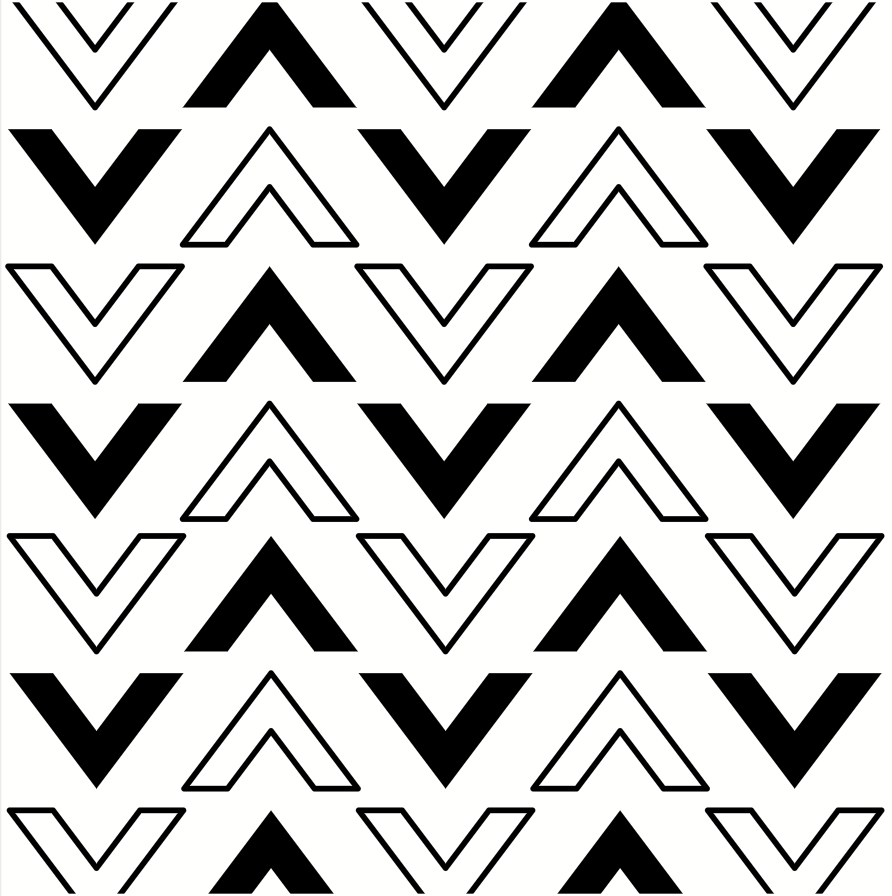
A Shadertoy shader for this pattern:

```glsl
// Alternating solid and outlined chevrons, black on white, in five columns and seven rows
#define COLUMNS 5
#define PITCH vec2(0.1948, 0.1531)      // spacing across and down
#define FIRST vec2(0.1061, -0.0089)     // centre and top of the first chevron, from the top left
#define CHEVRON vec2(0.0970, 0.1289)    // half width and height
#define STROKE 0.0032                   // half width of the outline
#define ROW_GAP 0.0117                  // space kept above each row
#define SEAM_Y 0.590                    // tile seam, measured from the top
#define SEAM_SHIFT vec2(-0.0016, 0.0053)
#define TRIM 0.0026                     // blank strip at top and bottom
#define INK vec3(0.0)
#define PAPER vec3(1.0, 1.0, 0.996)
#define EDGE_GREY vec3(0.92)

float segmentDistance(vec2 p, vec2 a, vec2 b) {
    vec2 pa = p - a, ba = b - a;
    return length(pa - ba * clamp(dot(pa, ba) / dot(ba, ba), 0.0, 1.0));
}

// Signed distance to a chevron whose tip is at zero and whose arms rise along +y
float chevronDistance(vec2 p) {
    p.x = abs(p.x);
    vec2 outer = CHEVRON;
    vec2 inner = vec2(0.5 * CHEVRON.x, CHEVRON.y);
    vec2 notch = vec2(0.0, 0.5 * CHEVRON.y);
    float d = segmentDistance(p, vec2(0.0), outer);
    d = min(d, segmentDistance(p, outer, inner));
    d = min(d, segmentDistance(p, inner, notch));
    float rise = p.y - p.x * CHEVRON.y / CHEVRON.x;
    bool inside = rise > 0.0 && rise < notch.y && p.y < CHEVRON.y;
    return inside ? -d : d;
}

float coverage(float d, float pixel) {
    return 1.0 - smoothstep(-0.7 * pixel, 0.7 * pixel, d);
}

void mainImage(out vec4 fragColor, in vec2 fragCoord) {
    float pixel = 1.0 / iResolution.y;
    vec2 uv = fragCoord * pixel;
    uv.y = 1.0 - uv.y;

    // The lower tile sits slightly off the upper one
    vec2 p = uv + step(SEAM_Y, uv.y) * SEAM_SHIFT - FIRST;
    float row = floor((p.y + ROW_GAP) / PITCH.y);
    float y = p.y - row * PITCH.y;

    // Columns alternate direction, cells alternate fill
    float ink = 0.0;
    for (int i = 0; i < COLUMNS; i++) {
        float column = float(i);
        bool pointsUp = mod(column, 2.0) > 0.5;
        bool solid = mod(row + column, 2.0) > 0.5;
        vec2 q = vec2(p.x - column * PITCH.x, pointsUp ? y : CHEVRON.y - y);
        float d = chevronDistance(q);
        ink = max(ink, coverage(solid ? d : abs(d) - STROKE, pixel));
    }

    // Blank strips and a faint line on the left border
    ink *= coverage(TRIM - min(uv.y, 1.0 - uv.y), pixel);
    vec3 ground = mix(PAPER, EDGE_GREY, coverage(uv.x - 0.0015, pixel));
    fragColor = vec4(mix(ground, INK, ink), 1.0);
}
```
